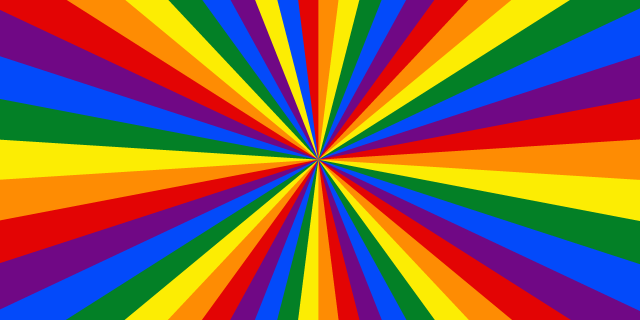
Reproduce this background procedurally as a WebGL 2 fragment shader.

```glsl
#version 300 es
precision highp float;
// Sunburst of fifty equal wedges in six rainbow colours, meeting near the centre.
// The angle around the hub picks a wedge, and the wedge number picks its colour.
// A grid of samples inside each pixel smooths the edges and blends the hub.

uniform vec2 u_resolution;
out vec4 fragColor;

const float TAU = 6.2831853;
const vec2 HUB = vec2(0.4974, 0.501);   // meeting point, as a share of the canvas
const int WEDGES = 50;
const int SEAM = 14;                    // wedge where the colour cycle restarts
const int SEAM_WIDTH = 2;               // wedges that skip colours at the seam
const int GRID = 5;                     // samples per pixel along each axis

const vec3 ORANGE = vec3(0.995, 0.55, 0.01);
const vec3 RED    = vec3(0.89, 0.015, 0.015);
const vec3 PURPLE = vec3(0.44, 0.03, 0.52);
const vec3 BLUE   = vec3(0.01, 0.29, 0.98);
const vec3 GREEN  = vec3(0.01, 0.50, 0.15);
const vec3 YELLOW = vec3(0.99, 0.93, 0.01);
const vec3 PALETTE[6] = vec3[6](ORANGE, RED, PURPLE, BLUE, GREEN, YELLOW);

// Wedge number counterclockwise; wedge 0 is centred on the rightward axis.
int wedgeAt(vec2 p) {
    float turn = fract(atan(p.y, p.x) / TAU + 0.5 / float(WEDGES));
    return min(int(turn * float(WEDGES)), WEDGES - 1);
}

// The cycle runs up to the seam, steps by two across it, then starts again.
vec3 wedgeColor(int wedge) {
    int afterSeam = wedge - SEAM;
    int shade = wedge;
    if (afterSeam >= SEAM_WIDTH) shade = afterSeam;
    else if (afterSeam >= 0) shade = 3 + 2 * afterSeam;
    return PALETTE[shade % 6];
}

void main() {
    vec3 sum = vec3(0.0);
    for (int y = 0; y < GRID; y++) {
        for (int x = 0; x < GRID; x++) {
            vec2 offset = (vec2(x, y) + 0.5) / float(GRID) - 0.5;
            vec2 p = (gl_FragCoord.xy + offset) / u_resolution - HUB;
            p.x *= u_resolution.x / u_resolution.y;
            sum += wedgeColor(wedgeAt(p));
        }
    }
    fragColor = vec4(sum / float(GRID * GRID), 1.0);
}
```
